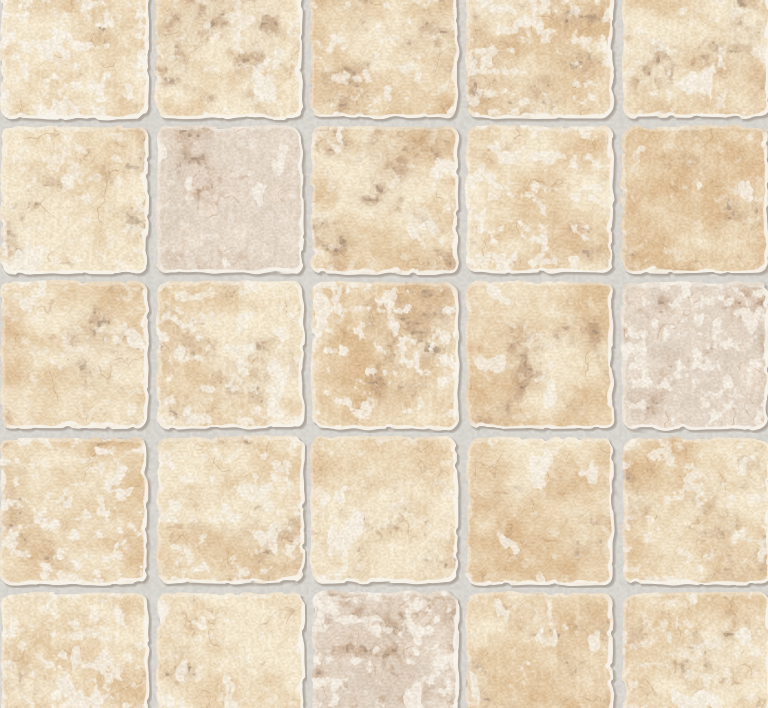
This texture is drawn by a Shadertoy shader. Its source:

```glsl
// Tumbled travertine tiles set in pale grout, about five across and down.
// Each tile is a rounded box with a ragged edge, a pale worn rim and a cast shadow;
// its stone is layered from fbm clouds, bleached flecks, brown stains and fine grain.

const float TILES_PER_HEIGHT = 4.56;
const vec2 GRID_OFFSET = vec2(0.02, 0.229);
const float TILE_HALF = 0.474;
const float CORNER = 0.075;

const vec3 CREAM = vec3(0.955, 0.905, 0.805);
const vec3 OCHRE = vec3(0.865, 0.745, 0.590);
const vec3 ROSE = vec3(0.895, 0.845, 0.795);
const vec3 STAIN = vec3(0.720, 0.590, 0.475);
const vec3 PIT = vec3(0.640, 0.555, 0.480);
const vec3 BLEACH = vec3(0.965, 0.940, 0.895);
const vec3 RIM = vec3(0.975, 0.960, 0.930);
const vec3 GROUT = vec3(0.850, 0.838, 0.815);
const vec3 SHADOW = vec3(0.665, 0.630, 0.590);

float hash(vec2 p) {
    return fract(sin(dot(p, vec2(127.1, 311.7))) * 43758.5453);
}

float noise(vec2 p) {
    vec2 i = floor(p), f = fract(p);
    f = f * f * (3.0 - 2.0 * f);
    return mix(mix(hash(i), hash(i + vec2(1, 0)), f.x),
               mix(hash(i + vec2(0, 1)), hash(i + vec2(1, 1)), f.x), f.y);
}

float fbm(vec2 p) {
    float sum = 0.0, amp = 0.53;
    for (int i = 0; i < 4; i++) {
        sum += amp * noise(p);
        p = mat2(1.6, 1.2, -1.2, 1.6) * p + 7.3;
        amp *= 0.5;
    }
    return sum;
}

float roundedBox(vec2 p, float halfSize, float radius) {
    vec2 d = abs(p) - halfSize + radius;
    return length(max(d, 0.0)) + min(max(d.x, d.y), 0.0) - radius;
}

// Signed distance to a tile whose outline is wavy and chipped
float tileDistance(vec2 p, vec2 seed) {
    vec2 s = p + seed;
    vec2 wobble = vec2(noise(s * 11.0), noise(s * 11.0 + 31.7)) - 0.5;
    float chips = smoothstep(0.55, 0.95, noise(s * 19.0 + 5.1));
    return roundedBox(p + 0.022 * wobble, TILE_HALF, CORNER) + 0.014 * chips;
}

// Stone colour; the cell picks the tint and how worn the tile is
vec3 stone(vec2 p, vec2 cell, vec2 seed) {
    vec2 s = p + seed;
    float warmth = hash(cell + 3.7);
    float wear = hash(cell + 9.2);
    float staining = hash(cell + 17.4);
    float rose = 1.0 - step(0.5, abs(mod(cell.x + 3.0 * cell.y, 8.0) - 2.0));

    // Broad clouds, drawn out along the bedding of the stone
    float cloud = fbm(s * vec2(2.6, 3.6));
    float mottle = fbm(s * 9.0 + 4.0);
    float tint = 0.12 + 0.5 * warmth + 1.5 * (cloud - 0.5) + 0.9 * (mottle - 0.5);
    vec3 col = mix(CREAM, OCHRE, clamp(tint, 0.0, 1.0));
    col = mix(col, ROSE + 0.12 * (mottle - 0.5), 0.85 * rose);

    // Brown stains with small pits gathered inside them
    float region = smoothstep(0.50, 0.72, fbm(s * 3.2 + 21.0) + 0.12 * (staining - 0.5));
    float crust = smoothstep(0.45, 0.68, fbm(s * 13.0 + 40.0));
    col = mix(col, STAIN, region * (0.15 + 0.5 * crust) * (0.35 + 0.65 * staining));
    float pits = smoothstep(0.66, 0.86, noise(s * 34.0 + 2.0));
    col = mix(col, PIT, 0.65 * pits * region * crust);

    // Thin wandering veins
    float vein = 1.0 - smoothstep(0.0, 0.018, abs(fbm(s * 4.0 + 60.0) - 0.5));
    col = mix(col, STAIN, 0.35 * vein * smoothstep(0.48, 0.65, mottle));

    // Bleached flecks and a few larger filled hollows
    float fleck = smoothstep(0.56, 0.72, fbm(s * 15.0 + 80.0) + 0.08 * (wear - 0.5));
    float hollow = smoothstep(0.68, 0.73, fbm(s * vec2(6.5, 4.5) + 95.0));
    col = mix(col, BLEACH, max(fleck * (0.35 + 0.55 * wear), 0.8 * hollow));

    // Sandy grain
    float grain = noise(s * 85.0) + 0.6 * noise(s * 47.0) - 0.8;
    return col + grain * vec3(0.060, 0.075, 0.095);
}

void mainImage(out vec4 fragColor, in vec2 fragCoord) {
    float pixel = TILES_PER_HEIGHT / iResolution.y;
    vec2 grid = fragCoord * pixel + GRID_OFFSET;
    vec2 cell = floor(grid);
    vec2 seed = 40.0 * vec2(hash(cell), hash(cell + 51.3));
    vec2 p = fract(grid) - 0.5 - 0.012 * (vec2(hash(cell + 6.1), hash(cell + 8.8)) - 0.5);

    float dist = tileDistance(p, seed);
    float lifted = tileDistance(p + vec2(-0.014, 0.014), seed);
    float facing = clamp((lifted - dist) / 0.014, -1.0, 1.0);

    // Gritty grout, darkened below and to the right of each tile
    vec3 grout = GROUT + 0.05 * (noise(grid * 60.0) - 0.5);
    float shade = 1.0 - smoothstep(-0.008, 0.014, lifted);
    grout = mix(grout, SHADOW, 0.85 * shade);

    // Worn rim: brightest toward the upper left, broken up by noise
    vec3 tile = stone(p, cell, seed);
    float rimWidth = 0.012 + 0.020 * noise(grid * 14.0);
    float rim = smoothstep(-rimWidth - 0.006, -rimWidth + 0.006, dist);
    tile = mix(tile, RIM, rim * (0.62 - 0.28 * facing));

    float cover = 1.0 - smoothstep(-0.6 * pixel, 0.6 * pixel, dist);
    fragColor = vec4(clamp(mix(grout, tile, cover), 0.0, 1.0), 1.0);
}
```
